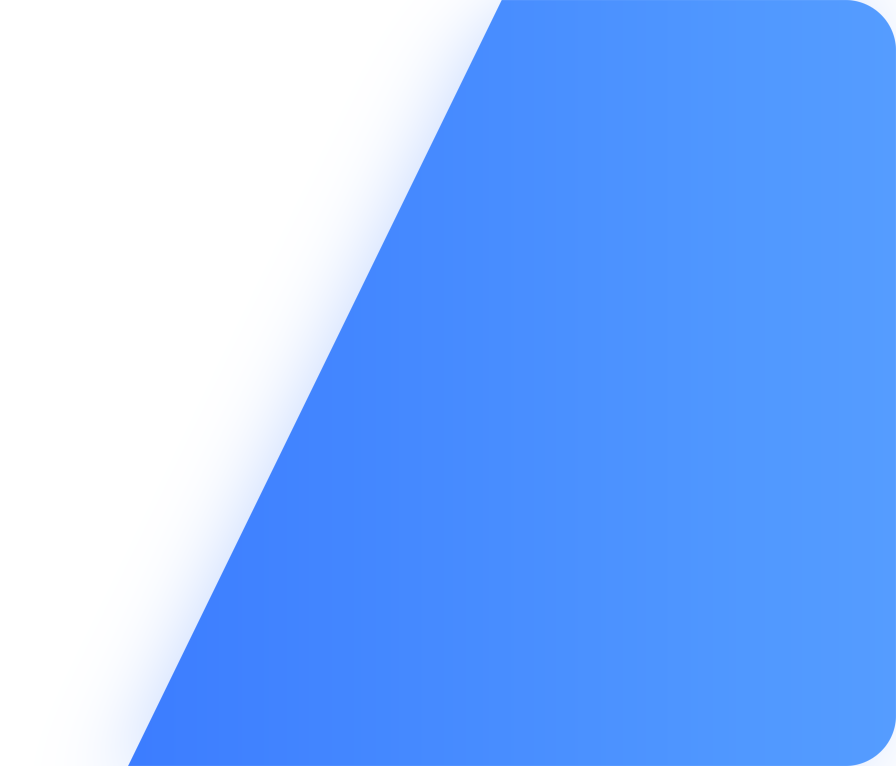
Write a WebGL 1 fragment shader that draws this background.

```glsl
precision highp float;

uniform vec2 u_resolution;

#define EDGE_BASE 0.1672
#define EDGE_SLOPE 0.4878
#define CORNER_RADIUS 0.066
#define SHADOW_BLUR 0.052
#define SHADOW_ALPHA 0.31
#define SHADOW_SHIFT 0.04
#define BLUE_DEEP vec3(0.235, 0.488, 1.0)
#define BLUE_MID vec3(0.314, 0.596, 1.0)
#define BLUE_LIGHT vec3(0.333, 0.612, 1.0)

// Smooth approximation of the Gaussian integral, from 0 to 1
float softStep(float d) {
  float t = clamp(d / SHADOW_BLUR, -4.0, 4.0);
  return 1.0 / (1.0 + exp(-t * (1.6 + 0.07 * t * t)));
}

// Signed distance to a box with rounded corners
float roundedBox(vec2 p, vec2 halfSize, float radius) {
  vec2 q = abs(p) - halfSize + radius;
  return length(max(q, 0.0)) + min(max(q.x, q.y), 0.0) - radius;
}

void main() {
  // Height is one unit
  vec2 p = gl_FragCoord.xy / u_resolution.y;
  float width = u_resolution.x / u_resolution.y;
  float pixel = 1.0 / u_resolution.y;

  // Panel: slanted on the left, rounded on the right
  float slant = (p.x - EDGE_BASE - EDGE_SLOPE * p.y) / length(vec2(1.0, EDGE_SLOPE));
  float box = roundedBox(p - vec2(0.5 * width, 0.5), vec2(0.5 * width, 0.5), CORNER_RADIUS);
  float panelDist = max(-slant, box);
  float panel = 1.0 - smoothstep(-0.7 * pixel, 0.7 * pixel, panelDist);

  // Blurred blue shadow, fading at the panel's ends
  float shadow = softStep(slant) * softStep(p.y) * softStep(1.0 - p.y)
               * softStep(width - SHADOW_SHIFT - p.x);
  vec3 color = mix(vec3(1.0), BLUE_DEEP, SHADOW_ALPHA * shadow);

  // Horizontal gradient in two stretches
  float u = p.x / width;
  vec3 blue = mix(BLUE_DEEP, BLUE_MID, clamp((u - 0.143) / 0.69, 0.0, 1.0));
  blue = mix(blue, BLUE_LIGHT, clamp((u - 0.833) / 0.167, 0.0, 1.0));

  gl_FragColor = vec4(mix(color, blue, panel), 1.0);
}
```
